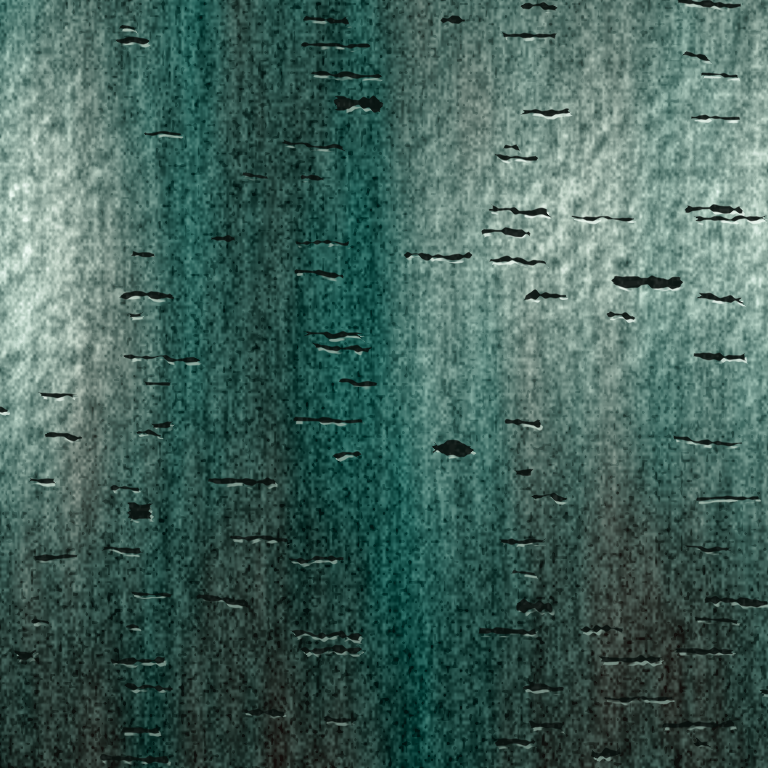
Reproduce this texture procedurally as a WebGL 1 fragment shader.

```glsl
precision highp float;
// Weathered teal bark-like metal: brushed vertical grain, soft glare and short horizontal cracks.
uniform vec2 u_resolution;

const vec3 BLACK = vec3(0.03, 0.06, 0.05);
const vec3 DEEP = vec3(0.09, 0.16, 0.14);
const vec3 MIDDLE = vec3(0.27, 0.39, 0.36);
const vec3 PALE = vec3(0.73, 0.81, 0.76);
const vec3 GLINT = vec3(0.94, 0.98, 0.95);
const vec2 CELLS = vec2(8.0, 25.0);

float hash(vec2 p) {
    return fract(sin(dot(p, vec2(127.1, 311.7))) * 43758.5453);
}

float noise(vec2 p) {
    vec2 i = floor(p);
    vec2 f = fract(p);
    f = f * f * (3.0 - 2.0 * f);
    float low = mix(hash(i), hash(i + vec2(1.0, 0.0)), f.x);
    float high = mix(hash(i + vec2(0.0, 1.0)), hash(i + vec2(1.0, 1.0)), f.x);
    return mix(low, high, f.y);
}

float fbm(vec2 p) {
    float sum = 0.0;
    float weight = 0.5;
    for (int i = 0; i < 4; i++) {
        sum += weight * noise(p);
        p = p * 2.03 + 17.3;
        weight *= 0.5;
    }
    return sum / 0.9375;
}

float glow(vec2 p, vec2 center, vec2 radius) {
    vec2 q = (p - center) / radius;
    return exp(-dot(q, q));
}

// Broad light and shade over the sheet.
float lighting(vec2 p) {
    float tone = mix(0.22, 0.35, smoothstep(0.0, 0.55, p.y));
    tone += 0.08 * smoothstep(0.48, 0.7, p.x) * smoothstep(0.1, 0.5, p.y);
    tone -= 0.07 * glow(p, vec2(0.36, 0.65), vec2(0.16, 0.5));
    tone += 0.42 * glow(p, vec2(0.02, 0.67), vec2(0.15, 0.30));
    tone += 0.27 * glow(p, vec2(0.74, 0.70), vec2(0.15, 0.20));
    tone += 0.30 * glow(p, vec2(1.02, 0.73), vec2(0.13, 0.24));
    tone += 0.13 * glow(p, vec2(0.56, 0.53), vec2(0.05, 0.35));
    return tone;
}

// Signed distance to one ragged, slightly tilted slit.
float slit(vec2 p, vec2 halfSize, float tilt, float seed) {
    p.y += tilt * p.x + 0.005 * (noise(vec2(p.x * 70.0, seed)) - 0.5);
    float ragged = 0.15 + 1.3 * noise(vec2(p.x * 150.0, seed + 7.0));
    float ends = abs(p.x) - halfSize.x + 0.008 * noise(vec2(p.y * 300.0, seed));
    return max(ends, abs(p.y) - halfSize.y * ragged);
}

// Nearest slit, scattered on a grid with every second column denser.
float cracks(vec2 p) {
    float nearest = 1.0;
    vec2 home = floor(p * CELLS);
    for (int y = -1; y <= 1; y++) {
        for (int x = -1; x <= 1; x++) {
            vec2 cell = home + vec2(float(x), float(y));
            float density = mix(0.25, 0.68, mod(cell.x, 2.0));
            if (hash(cell + 3.7) < density) {
                float seed = 90.0 * hash(cell + 8.1);
                vec2 jitter = vec2(hash(cell + 1.3), hash(cell + 5.9)) - 0.5;
                vec2 center = (cell + 0.5 + jitter * vec2(0.5, 0.8)) / CELLS;
                float size = hash(cell + 12.4);
                float thick = mix(0.0018, 0.0042, hash(cell + 21.6));
                thick += 0.005 * step(0.86, hash(cell + 30.2));
                vec2 halfSize = vec2(mix(0.012, 0.050, size), thick);
                float tilt = 0.14 * hash(cell + 41.5) - 0.03;
                nearest = min(nearest, slit(p - center, halfSize, tilt, seed));
            }
        }
    }
    return nearest;
}

vec3 patina(float tone) {
    vec3 color = mix(BLACK, DEEP, smoothstep(0.02, 0.16, tone));
    color = mix(color, MIDDLE, clamp((tone - 0.16) / 0.23, 0.0, 1.0));
    color = mix(color, PALE, clamp((tone - 0.39) / 0.42, 0.0, 1.0));
    return mix(color, GLINT, clamp((tone - 0.81) / 0.2, 0.0, 1.0));
}

void main() {
    vec2 p = gl_FragCoord.xy / u_resolution;
    float light = lighting(p);
    float glare = smoothstep(0.35, 0.7, light);

    // Brushed streaks, fine grain and dents that catch the glare.
    float streak = fbm(vec2(p.x * 60.0, p.y * 3.0)) - 0.5;
    float brush = noise(vec2(p.x * 210.0, p.y * 28.0)) - 0.5;
    float grain = noise(p * vec2(290.0, 220.0)) - 0.5;
    float speck = smoothstep(0.68, 0.9, noise(p * vec2(240.0, 190.0) + 61.0));
    vec2 dent = p * vec2(70.0, 50.0);
    float relief = fbm(dent) - fbm(dent + vec2(0.4, -0.5));
    float tone = light + 0.18 * streak + 0.12 * brush + 0.24 * grain;
    tone += relief * mix(0.10, 0.45, glare) - 0.13 * speck * (1.0 - 0.6 * glare);

    // Vertical bands shift between teal and grey.
    float band = fbm(vec2(p.x * 9.0 + 2.0, p.y * 1.6)) - 0.47;
    float teal = 2.2 * band + 0.8 * glow(p, vec2(0.54, 0.45), vec2(0.08, 0.5)) + 0.15;
    teal = clamp(teal, -0.4, 1.0) * (1.0 - 0.75 * glare);
    vec3 color = patina(tone) + teal * vec3(-0.11, 0.02, 0.02);

    // Dark slits with a broken bright lip along the lower right.
    float soft = 0.0012;
    float dark = 1.0 - smoothstep(-soft, soft, cracks(p));
    float lip = 1.0 - smoothstep(-soft, soft, cracks(p + vec2(-0.003, 0.004)));
    lip *= smoothstep(0.4, 0.7, noise(p * vec2(90.0, 160.0) + 33.0));
    color = mix(color, patina(light + 0.38), 0.85 * lip);
    color = mix(color, BLACK + 0.12 * max(grain, 0.0), 0.92 * dark);

    gl_FragColor = vec4(clamp(color, 0.0, 1.0), 1.0);
}
```
